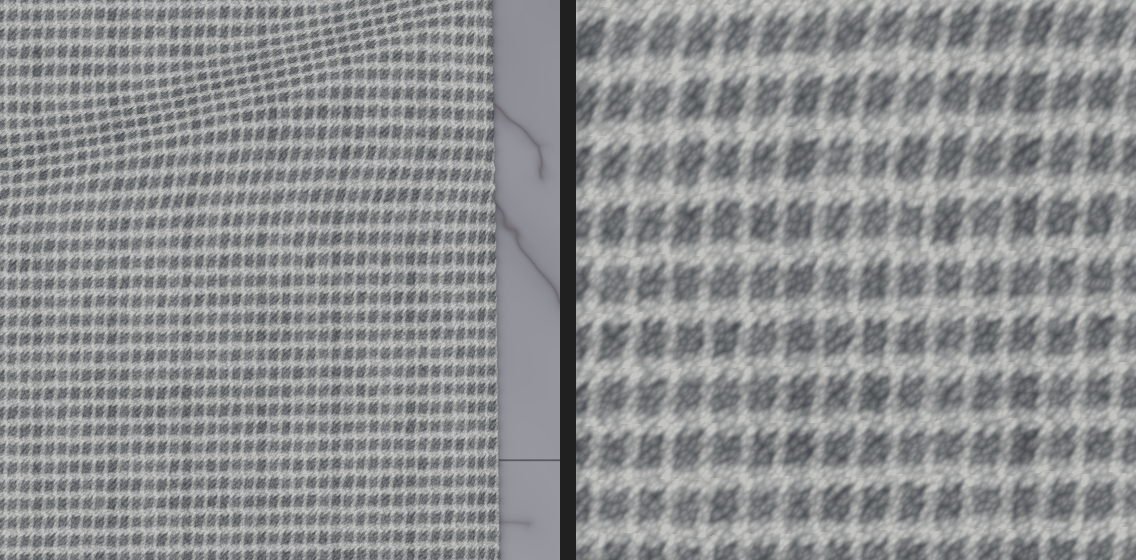
Left: the whole. Right: its middle third, enlarged.
Reproduce this texture procedurally as a WebGL 1 fragment shader.

```glsl
precision highp float;
// Grey checked wool cloth with a soft diagonal fold, lying on a veined stone floor.

uniform vec2 u_resolution;

const vec2 REPEATS = vec2(45.0, 30.5);     // checks per canvas width and height
const float WEFT_HALF = 0.20;              // half widths of light bands, in checks
const float WARP_HALF = 0.16;
const float BAND_SOFT = 0.11;
const float FIBRE_SCALE = 210.0;
const float FIBRE_AMOUNT = 0.46;
const float TWILL_AMOUNT = 0.07;
const float FOLD_TUCK = 0.045;             // cloth hidden inside the fold
const float FOLD_LIFT = 0.04;              // upward bow of the rows below it
const vec3 YARN_DARK = vec3(0.33, 0.345, 0.36);
const vec3 YARN_LIGHT = vec3(0.77, 0.77, 0.76);
const vec3 STONE = vec3(0.58, 0.58, 0.615);
const vec3 VEIN = vec3(0.40, 0.39, 0.41);
const vec3 JOINT = vec3(0.30, 0.30, 0.33);
const float JOINT_Y = 0.178;

vec2 hash2(vec2 p) {
  vec3 a = fract(p.xyx * vec3(0.1031, 0.1030, 0.0973));
  a += dot(a, a.yzx + 33.33);
  return fract((a.xx + a.yz) * a.zy);
}

// Distance to the nearest scattered point.
float cellular(vec2 p) {
  vec2 cell = floor(p);
  float nearest = 2.0;
  for (int j = -1; j <= 1; j++) {
    for (int i = -1; i <= 1; i++) {
      vec2 c = cell + vec2(float(i), float(j));
      nearest = min(nearest, length(c + hash2(c) - p));
    }
  }
  return nearest;
}

float layeredSines(vec2 p) {
  return (sin(p.x + 1.7 * sin(p.y * 0.8)) + sin(p.y * 1.3 + 2.1 * sin(p.x * 0.6))
        + sin(dot(p, vec2(2.3, 1.9)))) / 3.0;
}

float band(float t, float halfWidth) {
  float d = abs(fract(t) - 0.5);
  return 1.0 - smoothstep(halfWidth - BAND_SOFT, halfWidth + BAND_SOFT, d);
}

float segmentDistance(vec2 p, vec2 a, vec2 b) {
  vec2 ab = b - a;
  return length(p - a - ab * clamp(dot(p - a, ab) / dot(ab, ab), 0.0, 1.0));
}

// Signed height above the curved crease.
float foldHeight(vec2 p) {
  return p.y - (0.735 + 0.27 * p.x + 0.17 * p.x * p.x);
}

// Cloth coordinates, bent and tucked by the fold.
vec2 drape(vec2 p) {
  float over = smoothstep(-0.11, 0.06, foldHeight(p));
  float bow = FOLD_LIFT * sin(2.6 * p.x) * smoothstep(0.45, 0.85, p.y);
  float lean = 0.02 * smoothstep(0.55, 0.78, p.y) * (1.0 - over);
  float turn = 0.012 * smoothstep(0.82, 0.89, p.x);
  return vec2(p.x - lean + turn,
              p.y - 0.012 * p.x + FOLD_TUCK * over - bow * (1.0 - over))
       + 0.0010 * layeredSines(p * 28.0);
}

vec3 cloth(vec2 p) {
  vec2 c = drape(p);
  vec2 q = c * REPEATS;
  q += 0.05 * vec2(layeredSines(q * 1.9), layeredSines(q.yx * 2.3 + 4.0));
  float twill = sin(6.2832 * (2.0 * q.x - 3.0 * q.y));
  vec2 blob = hash2(floor(q + 0.5));

  // Light weft over slightly slanted warp; dark checks remain between them.
  float slant = 0.20 * (fract(q.y + 0.5) - 0.5);
  float weft = band(q.y + 0.04 * twill, WEFT_HALF + 0.04 * (blob.x - 0.5));
  float warp = band(q.x - slant + 0.03 * twill, WARP_HALF + 0.05 * (blob.y - 0.5));
  float check = mix(0.21 + 0.14 * (blob.x - 0.5), 0.64, warp);
  float tone = mix(check, mix(0.74, 0.95, warp), weft);

  // Diagonal fibres and twill ridges.
  vec2 grain = vec2(c.x - c.y, 0.6 * (c.x + c.y)) * FIBRE_SCALE;
  tone += FIBRE_AMOUNT * (0.45 - cellular(grain)) + TWILL_AMOUNT * twill;

  // Every sixth warp is darker; rows vary and the fold shades the cloth.
  float sixth = abs(fract(q.x / 6.0) - 0.5) * 6.0;
  tone -= 0.06 * (1.0 - smoothstep(0.3, 0.8, sixth));
  tone += 0.04 * (hash2(vec2(floor(q.y), 7.0)).x - 0.5) + 0.025 * layeredSines(p * 9.0);
  float d = foldHeight(p) + 0.015;
  tone -= 0.06 * exp(-d * d / 0.0012);
  tone -= 0.12 * smoothstep(0.865, 0.895, p.x);
  return mix(YARN_DARK, YARN_LIGHT, clamp(tone, -0.1, 1.0));
}

vec3 floorStone(vec2 p, float pixel) {
  vec3 col = STONE + 0.015 * layeredSines(p * 13.0) + 0.03 * (0.5 - p.y);
  vec2 w = p + 0.006 * vec2(layeredSines(p * 75.0), layeredSines(p.yx * 60.0));
  float upper = min(segmentDistance(w, vec2(0.87, 0.82), vec2(0.965, 0.74)),
                    segmentDistance(w, vec2(0.965, 0.74), vec2(0.968, 0.68)));
  float lower = min(segmentDistance(w, vec2(0.87, 0.65), vec2(0.96, 0.52)),
                    segmentDistance(w, vec2(0.96, 0.52), vec2(1.02, 0.44)));
  float small = segmentDistance(w, vec2(0.88, 0.07), vec2(0.945, 0.062));
  float vein = min(min(upper, lower), small + 0.003);
  col = mix(col, VEIN, 0.75 * exp(-vein / 0.005) + 0.12 * exp(-vein / 0.03));
  float joint = 1.0 - smoothstep(0.0008, 0.0008 + pixel, abs(p.y - JOINT_Y));
  return mix(col, JOINT, 0.8 * joint);
}

void main() {
  vec2 p = gl_FragCoord.xy / u_resolution;
  float pixel = 1.0 / min(u_resolution.x, u_resolution.y);
  float beyond = p.x - (0.893 - 0.014 * p.y + 0.001 * sin(p.y * REPEATS.y * 6.2832));
  vec3 stone = floorStone(p, pixel) * (1.0 - 0.25 * exp(-max(beyond, 0.0) / 0.006));
  gl_FragColor = vec4(mix(cloth(p), stone, smoothstep(-pixel, pixel, beyond)), 1.0);
}
```
